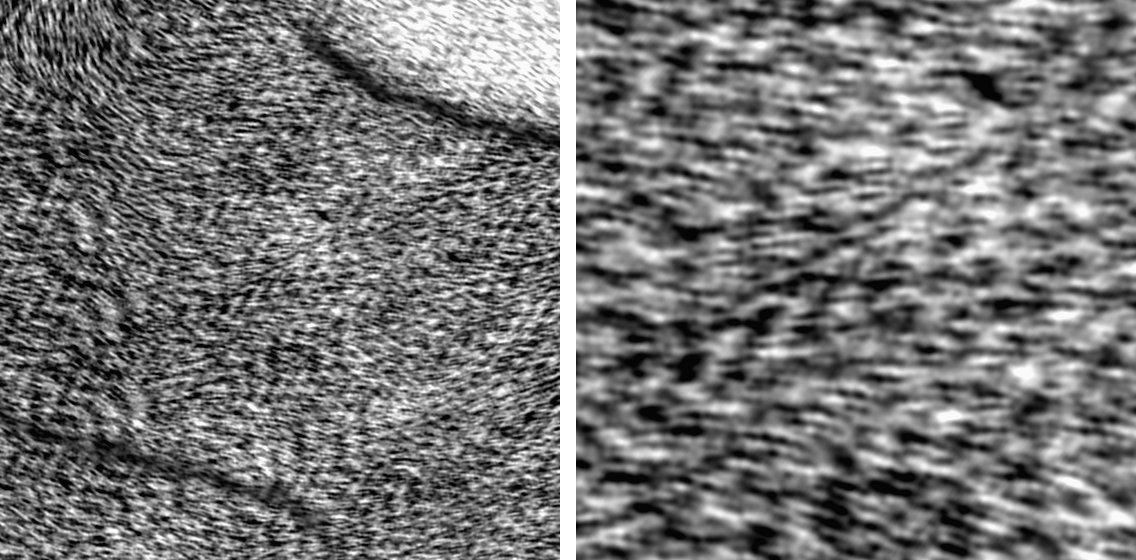
Left, the full canvas; right, a detail of the centre.
Give the GLSL for this texture, as a Shadertoy shader.

```glsl
// Grainy grey stone with streaked speckle, two dark cracks and a pale corner.

float hash(vec2 p) {
    return fract(sin(dot(p, vec2(127.1, 311.7))) * 43758.5453);
}

float noise(vec2 p) {
    vec2 i = floor(p), f = fract(p);
    f = f * f * (3.0 - 2.0 * f);
    return mix(mix(hash(i), hash(i + vec2(1, 0)), f.x),
               mix(hash(i + vec2(0, 1)), hash(i + vec2(1, 1)), f.x), f.y);
}

// Direction of the streaks: steep at upper left, sloping down, rising at lower right
float flowAngle(vec2 p) {
    float angle = mix(-0.32, 0.22, p.x * (1.0 - p.y));
    angle += 0.6 * (noise(p * 6.0 + 3.0) - 0.5);
    float steep = smoothstep(0.32, 0.08, p.x) * smoothstep(0.76, 0.93, p.y);
    return angle - 1.0 * steep;
}

// Fine speckle averaged along the flow direction
float streakedGrain(vec2 p) {
    float angle = flowAngle(p);
    vec2 dir = vec2(cos(angle), sin(angle));
    mat2 turn = mat2(0.8, 0.6, -0.6, 0.8);
    float sum = 0.0;
    for (int i = -2; i <= 2; i++) {
        sum += noise(turn * (p + dir * float(i) * 0.003) * 205.0 + 40.0);
    }
    return sum / 5.0 - 0.5;
}

// Soft dark line at height offset d, with a ragged width
float crack(float d, float width, vec2 p) {
    float ragged = width * (0.5 + noise(p * 28.0));
    return exp(-d * d / (ragged * ragged));
}

void mainImage(out vec4 fragColor, in vec2 fragCoord) {
    vec2 p = fragCoord / iResolution.xy;
    float wobble = 0.022 * (noise(p * 13.0) - 0.5) + 0.012 * (noise(p * 40.0) - 0.5);

    // Broad mottling, darker on the left
    float tone = mix(0.35, 0.45, smoothstep(0.0, 0.45, p.x + 0.2 * (0.5 - p.y)));
    tone += 0.16 * (noise(p * 7.0 + 11.0) - 0.5);
    tone += 0.18 * (noise(p * vec2(17.0, 24.0) + 5.0) - 0.5);
    tone += 0.18 * (noise(p * vec2(38.0, 55.0) + 23.0) - 0.5);

    // Pale corner above the upper crack
    float rest = 1.0 - p.x;
    float upper = (p.y - 0.755 - 0.88 * rest * rest + wobble) / sqrt(1.0 + 3.1 * rest * rest);
    float pale = smoothstep(0.005, 0.10, upper) * smoothstep(0.54, 0.74, p.x);
    tone = mix(tone, 0.87 + 0.4 * (tone - 0.45), pale);

    // Lower crack bends down past the middle, with a lighter band above it
    float bend = max(p.x - 0.5, 0.0);
    float lower = (p.y - 0.25 + 0.27 * p.x + 0.75 * bend + wobble) / (1.04 + 2.0 * bend);
    float lowerFade = smoothstep(0.64, 0.54, p.x);
    tone += 0.09 * exp(-pow((lower - 0.06) / 0.035, 2.0)) * lowerFade * smoothstep(0.1, 0.3, p.x);

    float dark = crack(upper, 0.017, p) * smoothstep(0.5, 0.58, p.x);
    dark = max(dark, 0.8 * crack(lower, 0.018, p) * lowerFade);

    // Speckle, calmer in the pale corner and in the cracks
    float grain = 1.55 * streakedGrain(p) + 0.12 * (noise(p * 250.0) - 0.5);
    float grey = tone + grain * (1.0 - 0.3 * pale);
    grey = mix(grey, 0.06 + 0.25 * grain, 0.9 * dark);

    fragColor = vec4(vec3(clamp(grey, 0.02, 0.98)), 1.0);
}
```
